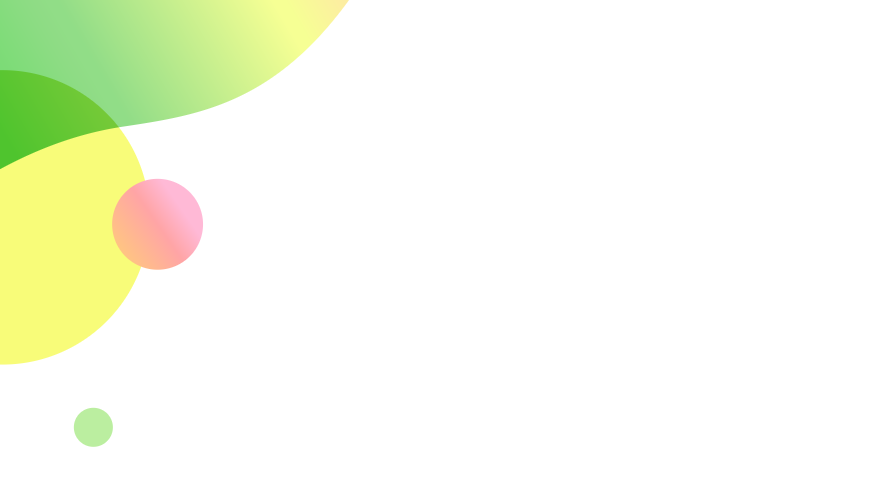
Write a Shadertoy shader that draws this background.

```glsl
// Soft green wave and pastel circles in the left corner of a white page.

// Antialiased coverage of a signed distance, in units of canvas height.
float cover(float d) {
    return clamp(0.5 - d * iResolution.y, 0.0, 1.0);
}

float disc(vec2 p, vec2 center, float radius) {
    return cover(length(p - center) - radius);
}

// Approximate distance to the wave hanging from the top edge.
float waveDistance(vec2 p) {
    float x = p.x - 0.248;
    float bend = x < 0.0 ? 0.795 * x * x : -1.946 * x * x * x;
    float slope = -0.15 + (x < 0.0 ? 1.59 * x : -5.838 * x * x);
    float depth = 0.2565 - 0.15 * x + bend;
    return (1.0 - p.y - depth) / sqrt(1.0 + slope * slope);
}

// Green to yellow to pale peach along the diagonal.
vec3 waveColor(float t) {
    vec3 c = mix(vec3(0.48, 0.86, 0.46), vec3(0.57, 0.865, 0.53), smoothstep(-0.1, 0.1, t));
    c = mix(c, vec3(0.965, 1.0, 0.58), clamp((t - 0.1) / 0.37, 0.0, 1.0));
    return mix(c, vec3(0.99, 0.93, 0.63), clamp((t - 0.49) / 0.1, 0.0, 1.0));
}

// Orange to coral to pink across the small ball.
vec3 ballColor(float t) {
    vec3 c = mix(vec3(1.0, 0.77, 0.51), vec3(1.0, 0.645, 0.65), clamp(t + 1.0, 0.0, 1.0));
    return mix(c, vec3(1.0, 0.725, 0.84), clamp(t * 1.6, 0.0, 1.0));
}

void mainImage(out vec4 fragColor, in vec2 fragCoord) {
    vec2 p = fragCoord / iResolution.y;
    float diagonal = dot(p - vec2(0.0, 1.0), vec2(0.85, 0.5));

    // Large yellow disc, partly under the wave
    float sun = disc(p, vec2(0.005, 0.560), 0.298);
    vec3 color = mix(vec3(1.0), vec3(0.972, 0.988, 0.475), sun);

    // Wave, with a deeper green where it crosses the disc
    vec3 overlap = mix(vec3(0.31, 0.77, 0.18), vec3(0.46, 0.79, 0.22),
                       clamp((diagonal + 0.13) / 0.2, 0.0, 1.0));
    vec3 wave = mix(waveColor(diagonal), overlap, sun);
    color = mix(color, wave, cover(waveDistance(p)));

    // Pink ball and small green dot
    vec2 ball = vec2(0.319, 0.546);
    float across = dot(p - ball, vec2(0.82, 0.57)) / 0.092;
    color = mix(color, ballColor(across), disc(p, ball, 0.092));
    color = mix(color, vec3(0.735, 0.933, 0.627), disc(p, vec2(0.189, 0.135), 0.0395));

    fragColor = vec4(color, 1.0);
}
```
